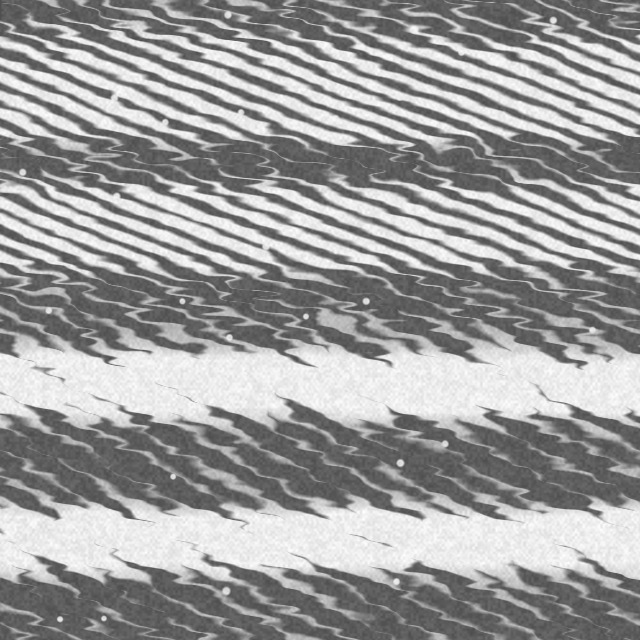
Give the GLSL for this texture, as a WebGL 1 fragment shader.

```glsl
precision highp float;
// Grainy grey weave: fine slanted streaks run down to the right and swell into
// four bright horizontal bands. A triangle wave is thresholded by a coverage
// that varies with height; noise frays the streaks, specks and grain go on top.

uniform vec2 u_resolution;

const float STREAKS = 14.0;         // streaks across the canvas
const float RUN = 2.55;             // sideways run per unit of descent
const float RUN_CHANGE = 0.65;      // streaks steepen below the middle
const float EDGE_SOFTNESS = 0.24;
const float BASE_COVERAGE = 0.13;
const float THIN_COVERAGE = 0.49;   // added in the striped upper bands
const float FULL_COVERAGE = 1.25;   // added in the solid lower bands
const float FRAY = 0.55;
const float GRAIN = 0.085;
const float GRAIN_CELLS = 250.0;
const float WEAVE_LINES = 128.0;
const float SPECK_CELLS = 9.0;
const float SPECK_CHANCE = 0.48;
const float SPECK_RADIUS = 0.0085;
const vec3 DARK = vec3(0.365);
const vec3 DULL = vec3(0.73);
const vec3 BRIGHT = vec3(0.93);

// Bands measured from the top: start and end of the rise, then of the fall
const vec4 BAND_A = vec4(-0.02, 0.12, 0.19, 0.245);
const vec4 BAND_B = vec4(0.25, 0.325, 0.39, 0.46);
const vec4 BAND_C = vec4(0.52, 0.59, 0.61, 0.69);
const vec4 BAND_D = vec4(0.765, 0.83, 0.86, 0.925);
const vec4 FAINT_BAND = vec4(0.46, 0.51, 0.53, 0.57);

float hash(vec2 p) {
  p = fract(p * vec2(0.1031, 0.1137));
  p += dot(p, p.yx + 33.33);
  return fract((p.x + p.y) * p.x * 43.7);
}

float noise(vec2 p) {
  vec2 cell = floor(p);
  vec2 f = fract(p);
  f = f * f * (3.0 - 2.0 * f);
  float low = mix(hash(cell), hash(cell + vec2(1.0, 0.0)), f.x);
  float high = mix(hash(cell + vec2(0.0, 1.0)), hash(cell + 1.0), f.x);
  return mix(low, high, f.y);
}

float band(float depth, vec4 b) {
  return smoothstep(b.x, b.y, depth) * (1.0 - smoothstep(b.z, b.w, depth));
}

// Scattered round specks, at most one in each cell
float specks(vec2 p) {
  vec2 cell = floor(p * SPECK_CELLS);
  float pick = hash(cell + 71.0);
  vec2 offset = vec2(hash(cell + 13.0), hash(cell + 47.0));
  vec2 centre = (cell + 0.15 + 0.7 * offset) / SPECK_CELLS;
  float radius = SPECK_RADIUS * mix(0.65, 1.0, hash(cell + 29.0));
  float disc = 1.0 - smoothstep(0.45 * radius, radius, length(p - centre));
  return disc * step(pick, SPECK_CHANCE);
}

void main() {
  vec2 uv = gl_FragCoord.xy / u_resolution;
  vec2 p = vec2(uv.x * u_resolution.x / u_resolution.y, 1.0 - uv.y);

  // Band profile, with slightly wavering borders
  float depth = p.y + 0.016 * (noise(p * vec2(14.0, 50.0)) - 0.5);
  float thin = max(band(depth, BAND_A), band(depth, BAND_B));
  float full = max(band(depth, BAND_C), band(depth, BAND_D));
  float faint = band(depth, FAINT_BAND);
  float lower = smoothstep(0.42, 0.58, p.y);

  // Slanted streak phase, broken into short flat dashes between bands
  float run = RUN * p.y - RUN_CHANGE * max(p.y - 0.5, 0.0);
  float phase = STREAKS * (p.x - run);
  float calm = max(thin, 0.7 * lower);
  float dash = noise(p * vec2(22.0, 120.0) + 5.0) - 0.5;
  phase += dash * mix(1.1, 0.22, calm);
  phase += 0.4 * (noise(p * vec2(5.0, 9.0)) - 0.5);
  float wave = abs(2.0 * fract(phase) - 1.0);

  // Coverage decides the streak width; alternate streaks differ lower down
  float pairing = cos(3.14159265 * phase) * mix(0.05, 0.2, lower);
  float fray = noise(vec2(phase * 1.3, p.y * 46.0)) - 0.5;
  fray += 0.5 * (noise(p * vec2(60.0, 130.0)) - 0.5);
  float coverage = BASE_COVERAGE + THIN_COVERAGE * thin
                 + FULL_COVERAGE * full + 0.2 * faint + pairing;
  coverage += fray * FRAY * mix(1.0, 0.5, thin);
  float lit = smoothstep(-EDGE_SOFTNESS, EDGE_SOFTNESS, coverage - wave);

  // Streaks are dull in the gaps and bright in the bands
  vec3 streak = mix(DULL, BRIGHT, clamp(1.5 * max(thin, full), 0.0, 1.0));
  vec3 colour = mix(DARK, streak, lit);
  colour = mix(colour, BRIGHT, 0.9 * specks(p));

  // Grain and a faint vertical weave
  float grain = noise(p * GRAIN_CELLS) + 0.5 * noise(p * GRAIN_CELLS * 0.4) - 0.75;
  float weave = sin(6.2831853 * WEAVE_LINES * p.x) * sin(4.4 * WEAVE_LINES * p.y);
  colour += GRAIN * grain + 0.014 * weave * lit;
  gl_FragColor = vec4(clamp(colour, 0.0, 1.0), 1.0);
}
```
